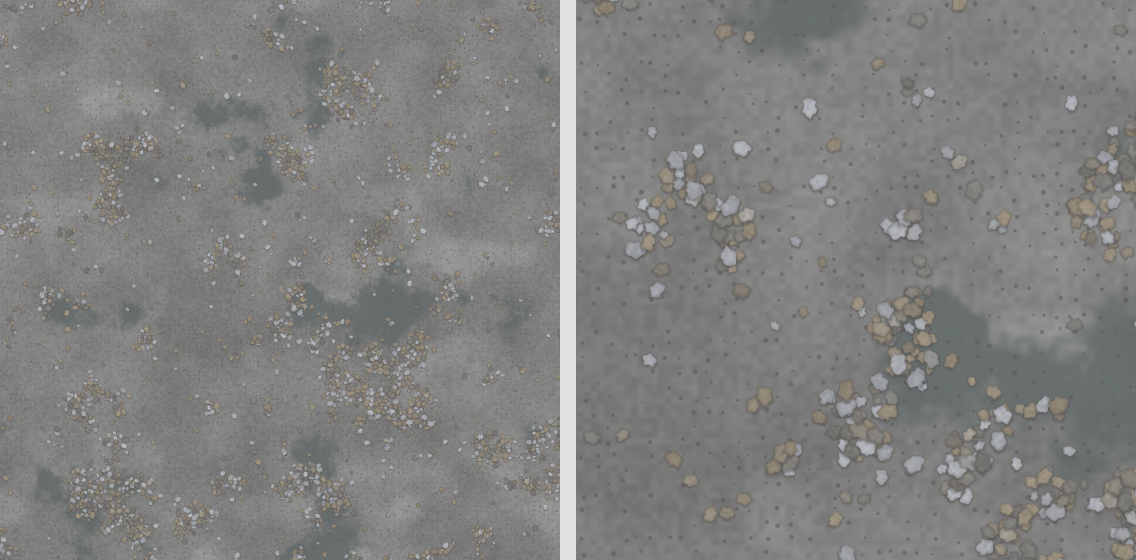
Left, the full canvas; right, a detail of the centre.
A WebGL 1 fragment shader for this texture:

```glsl
precision highp float;
// Weathered grey ground with dark damp patches, fine specks and clustered gravel.
// Layered value noise tints the ground; jittered grids scatter irregular stones,
// which are kept where a cluster noise is high and painted over soft shadows.

uniform vec2 u_resolution;

#define STONE_CELLS 96.0
#define STONE_RADIUS 0.47
#define CLUSTER_SCALE 15.0
#define CLUSTER_START 0.61
#define STRAY_CHANCE 0.018
#define PATCH_SCALE 9.0
#define PATCH_START 0.62
#define SPECK_CELLS 120.0
#define GRAIN 0.055

const vec3 GROUND = vec3(0.507, 0.506, 0.504);
const vec3 DAMP = vec3(0.385, 0.415, 0.415);
const vec3 SHADOW = vec3(0.33, 0.32, 0.31);
const vec3 TAN_STONE = vec3(0.585, 0.545, 0.48);
const vec3 GREY_STONE = vec3(0.49, 0.485, 0.475);
const vec3 PALE_STONE = vec3(0.65, 0.66, 0.68);

float hash(vec2 p) {
  vec3 q = fract(p.xyx * vec3(0.1031, 0.1030, 0.0973));
  q += dot(q, q.yzx + 33.33);
  return fract((q.x + q.y) * q.z);
}

vec2 hash2(vec2 p) {
  return vec2(hash(p), hash(p + 71.7));
}

float noise(vec2 p) {
  vec2 i = floor(p), f = fract(p);
  f = f * f * (3.0 - 2.0 * f);
  return mix(mix(hash(i), hash(i + vec2(1.0, 0.0)), f.x),
             mix(hash(i + vec2(0.0, 1.0)), hash(i + 1.0), f.x), f.y);
}

float fbm(vec2 p) {
  float sum = 0.0, amp = 0.516;
  for (int i = 0; i < 5; i++) {
    sum += amp * noise(p);
    p = mat2(1.6, 1.2, -1.2, 1.6) * p + 17.3;
    amp *= 0.5;
  }
  return sum;
}

// Chance that a stone lies at a place on the canvas
float stoneChance(vec2 p) {
  float cluster = 0.6 * noise(p * CLUSTER_SCALE + 40.0)
                + 0.4 * noise(p * CLUSTER_SCALE * 2.5 + 90.0);
  return STRAY_CHANCE + 0.9 * smoothstep(CLUSTER_START, CLUSTER_START + 0.17, cluster);
}

vec3 stoneColour(vec2 id, vec2 centre) {
  float kind = 0.65 * hash(id + 5.1) + 0.35 * noise(centre * 36.0 + 11.0);
  vec3 colour = mix(GREY_STONE, TAN_STONE, smoothstep(0.25, 0.45, kind));
  colour = mix(colour, PALE_STONE, smoothstep(0.58, 0.64, kind));
  return colour * (0.93 + 0.14 * hash(id + 8.6));
}

// Paints one grid of stones, each over its own soft shadow
vec3 paintStones(vec3 colour, vec2 uv, float cells, float seed, float pixel) {
  vec2 p = uv * cells + seed;
  float aa = 0.7 * pixel * cells;
  float rough = noise(p * 5.0) - 0.5;
  for (int y = -1; y <= 1; y++) {
    for (int x = -1; x <= 1; x++) {
      vec2 id = floor(p) + vec2(float(x), float(y));
      vec2 centre = id + 0.1 + 0.8 * hash2(id + 2.3);
      vec2 place = (centre - seed) / cells;
      float present = step(hash(id + 19.4), stoneChance(place));
      vec2 d = p - centre;
      float turn = 6.2832 * hash(id + 31.2);
      float angle = atan(d.y, d.x + 1e-5);
      float radius = STONE_RADIUS * mix(0.6, 1.12, hash(id + 44.8));
      radius *= 1.0 + 0.13 * sin(2.0 * angle + turn) + 0.09 * sin(5.0 * angle - 2.0 * turn);
      float dist = length(d) - radius + 0.16 * rough;
      float shade = 1.0 - smoothstep(-0.05, 0.2, dist + 0.12 * d.y);
      float body = 1.0 - smoothstep(-aa, aa, dist);
      vec3 stone = stoneColour(id, place) * (1.0 + 0.12 * rough);
      stone *= 1.0 - 0.1 * smoothstep(-0.18, 0.0, dist);
      colour = mix(colour, SHADOW, 0.5 * shade * present);
      colour = mix(colour, stone, body * present);
    }
  }
  return colour;
}

// Tiny dark grains, one at most in each cell
float speckMask(vec2 uv, float pixel) {
  vec2 p = uv * SPECK_CELLS, id = floor(p);
  vec2 centre = 0.25 + 0.5 * hash2(id + 6.4);
  float radius = mix(0.07, 0.18, hash(id + 12.5));
  float aa = 0.6 * pixel * SPECK_CELLS;
  float dot_ = 1.0 - smoothstep(radius - aa, radius + aa, length(fract(p) - centre));
  return dot_ * step(hash(id + 27.9), 0.42);
}

void main() {
  float pixel = 1.0 / min(u_resolution.x, u_resolution.y);
  vec2 uv = gl_FragCoord.xy * pixel;

  // Ground: broad mottling, fine grain and faint pale smears
  vec3 colour = GROUND + 0.13 * (fbm(uv * 13.0 + 3.0) - 0.5);
  colour += GRAIN * (noise(uv * 250.0) - 0.5);
  colour += 0.05 * smoothstep(0.72, 0.92, noise(uv * 11.0 + 63.0));

  // Damp patches with ragged edges
  float damp = fbm(uv * PATCH_SCALE + 125.0) + 0.06 * (noise(uv * 170.0) - 0.5);
  colour = mix(colour, DAMP, 0.85 * smoothstep(PATCH_START, PATCH_START + 0.13, damp));

  // Specks, then two grids of gravel
  colour = mix(colour, vec3(0.36, 0.34, 0.33), 0.55 * speckMask(uv, pixel));
  colour = paintStones(colour, uv, STONE_CELLS * 1.25, 37.0, pixel);
  colour = paintStones(colour, uv, STONE_CELLS, 211.0, pixel);
  gl_FragColor = vec4(colour, 1.0);
}
```
